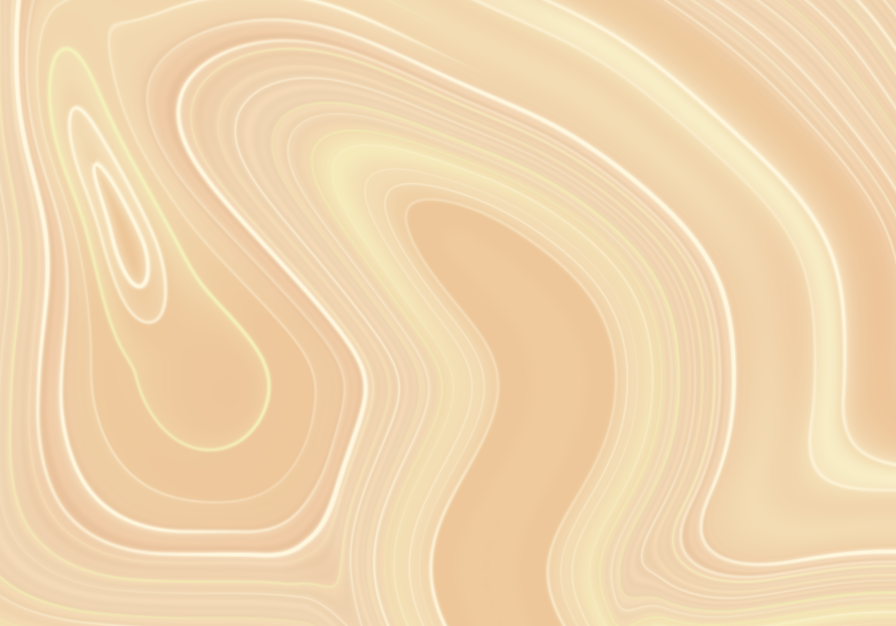
Reproduce this background procedurally as a WebGL 1 fragment shader.

```glsl
precision highp float;
// Liquid marble in cream and tan: folded bands edged with pale glowing veins.

uniform vec2 u_resolution;

float hash(float n) {
  return fract(sin(n * 12.9898 + 4.1) * 43758.5453);
}

float softMin(float a, float b, float k) {
  float h = max(k - abs(a - b), 0.0) / k;
  return min(a, b) - h * h * k * 0.25;
}

float bump(float x, float center, float width) {
  float d = (x - center) / width;
  return exp(-d * d);
}

// Level of the flow: bands and veins follow its contours.
float flowField(vec2 p) {
  p += 0.016 * sin(p.yx * vec2(7.0, 6.0) + vec2(1.0, 2.0));
  p += 0.005 * sin(p.yx * vec2(17.0, 14.0) + vec2(0.5, 4.0));

  // Stretch the fold out from its tip toward the upper left.
  vec2 tip = vec2(0.70, 0.62);
  vec2 axis = vec2(-0.86, 0.51);
  float along = dot(p - tip, axis);
  vec2 q = p - axis * 0.31 * (along + sqrt(along * along + 0.012));

  // Soft distance to a swaying spine below the tip.
  float total = 0.0;
  for (int i = 0; i < 26; i++) {
    float y = 0.60 - 0.031 * float(i);
    float bend = max(y - 0.4, 0.0);
    float x = 0.85 + 0.05 * sin(10.5 * (y - 0.25)) - 2.0 * bend * bend;
    total += exp(-40.0 * distance(q, vec2(x, y)));
  }
  float level = -log(total) / 40.0;

  // Contours sweep out to the lower right edge.
  float inward = max(1.08 - p.x, 0.0);
  float shelf = 0.17 + 1.3 * (p.y - 0.05) + 22.0 * inward * inward;
  level = softMin(level, shelf, 0.16);

  // Contours round the lower left corner, leaving a wedge beside the fold.
  float fromCorner = softMin(p.x + 0.03, p.y - 0.06 + 0.12 * p.x, 0.22);
  float outward = max(p.x - 0.5, 0.0);
  level = softMin(level, 0.16 + 0.62 * fromCorner + 8.0 * outward * outward, 0.09);

  // A narrow tongue hangs down from the upper left.
  float center = 0.22 - 0.24 * (p.y - 0.46);
  return level + 0.15 * bump(p.x, center, 0.055) * smoothstep(0.40, 0.62, p.y)
                      * smoothstep(1.1, 0.7, p.y);
}

// Broad colour bands with fine strands.
vec3 bandColor(float level, vec2 p) {
  float tone = 0.05 + 0.75 * smoothstep(0.045, 0.085, level)
             - 0.60 * bump(level, 0.222, 0.022) - 0.75 * bump(level, 0.455, 0.045)
             + 0.10 * sin(level * 83.0 + 2.0 * p.x);
  float wedge = smoothstep(0.75, 0.45, p.x) * smoothstep(0.75, 0.45, p.y);
  tone -= 0.55 * wedge * smoothstep(0.2, 0.27, level);
  vec3 color = mix(vec3(0.93, 0.78, 0.60), vec3(0.955, 0.87, 0.715),
                   clamp(tone, 0.0, 1.0));

  float strandMask = smoothstep(0.11, 0.15, level) * smoothstep(0.27, 0.22, level)
                   + smoothstep(0.46, 0.52, level);
  color += strandMask * (vec3(-0.008, -0.022, 0.0)
         + 0.016 * sin(level * 480.0) * sin(level * 173.0 + 1.0));

  float blush = bump(length(p - vec2(0.38, 0.36)), 0.0, 0.16)
              + bump(length(p - vec2(1.42, 0.52)), 0.0, 0.22);
  color = mix(color, vec3(0.93, 0.755, 0.59), 0.6 * blush);

  // Wide pale ribbons.
  float ribbonFade = 0.65 + 0.35 * sin(5.0 * p.x - 4.0 * p.y + 2.0);
  color = mix(color, vec3(0.965, 0.93, 0.73), 0.85 * ribbonFade * bump(level, 0.107, 0.014));
  float streamFade = smoothstep(0.6, 0.95, p.x);
  return mix(color, vec3(0.975, 0.945, 0.79), 0.85 * streamFade * bump(level, 0.385, 0.024));
}

void main() {
  vec2 p = gl_FragCoord.xy / u_resolution.y;
  float level = flowField(p);
  float e = 0.002;
  vec2 slope = vec2(flowField(p + vec2(e, 0.0)), flowField(p + vec2(0.0, e))) - level;
  float steepness = max(length(slope) / e, 0.25);
  vec3 color = bandColor(level, p);

  // Veins: a thin bright core with a glow on one side.
  for (int i = 0; i < 25; i++) {
    float id = float(i);
    float jitter = 0.012 * (hash(id) - 0.5);
    float fade = 0.65 + 0.35 * sin(dot(p, vec2(4.0, 3.0)) + id * 2.4);
    float strength = 0.15 + 0.45 * hash(id + 31.0);
    float center = 0.055 + 0.0165 * id + jitter * min(id, 1.0);
    if (i == 0 || (i > 9 && i < 14)) strength = 0.95;
    if (i > 11) center = 0.362 + 0.046 * (id - 12.0);
    if (i > 13) {
      center = 0.265 + 0.038 * (id - 14.0);
      fade *= smoothstep(0.8, 0.55, p.x);
      strength = 0.8;
    }
    if (i > 15) {
      center = 0.50 + 0.026 * (id - 16.0) + jitter;
      fade = 0.8;
      strength = 0.2 + 0.6 * hash(id + 31.0);
    }
    float offset = (level - center) / steepness;
    float width = max(0.0016 + 0.0032 * strength * strength * fade, 0.7 / u_resolution.y);
    float core = exp(-offset * offset / (width * width));
    float side = hash(id + 57.0) < 0.5 ? -offset : offset;
    float glow = smoothstep(-0.004, 0.003, side)
               * exp(-max(side, 0.0) / (0.006 + 0.016 * hash(id + 73.0)));
    vec3 tint = mix(vec3(1.0, 0.975, 0.88), vec3(0.95, 0.94, 0.70),
                    i == 0 ? 0.0 : smoothstep(0.45, 0.75, hash(id + 91.0)));
    float cover = fade * (core * (0.2 + 0.75 * strength) + glow * 0.5 * strength * strength);
    color = mix(color, tint, clamp(cover, 0.0, 0.95));
  }

  gl_FragColor = vec4(clamp(color, 0.0, 1.0), 1.0);
}
```
